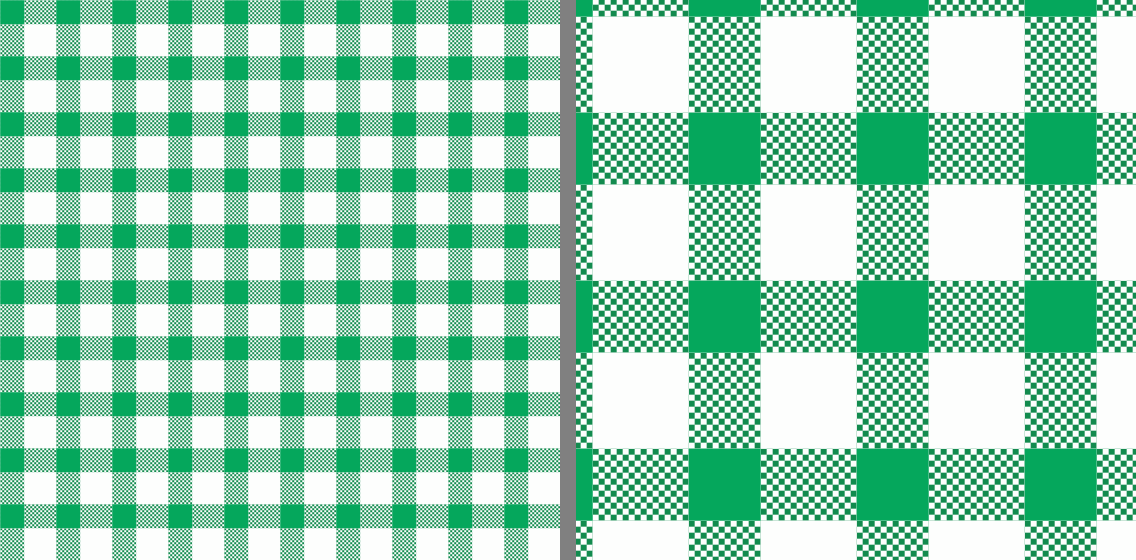
Left, the full canvas; right, a detail of the centre.
This pattern is drawn by a Shadertoy shader. Its source:

```glsl
// Green and white gingham: solid crossings joined by bands of fine checkered weave.

#define REPEATS 10.0                   // checks across and down
#define CELLS 28.0                     // weave cells per repeat
#define BAND_CELLS 12.0                // weave cells across one band
#define OFFSET 0.004                   // band start, in repeats
#define PAPER vec3(0.992, 0.996, 0.994)
#define SOLID vec3(0.020, 0.655, 0.360)
#define THREAD vec3(0.070, 0.545, 0.305)

// Running integral of a unit-period pulse that is on for the first part of each period.
vec2 pulseIntegral(vec2 x, float duty) {
    return floor(x) * duty + min(fract(x), duty);
}

// The same pulse averaged over a footprint of the given width.
vec2 smoothPulse(vec2 x, float duty, float width) {
    return (pulseIntegral(x + 0.5 * width, duty)
          - pulseIntegral(x - 0.5 * width, duty)) / width;
}

void mainImage(out vec4 fragColor, in vec2 fragCoord) {
    // Repeat coordinates, counted from the upper left corner
    vec2 fromTop = vec2(fragCoord.x, iResolution.y - fragCoord.y);
    vec2 p = REPEATS * fromTop / iResolution.y - OFFSET;
    float footprint = REPEATS / iResolution.y;

    // Vertical and horizontal bands
    vec2 band = smoothPulse(p, BAND_CELLS / CELLS, footprint);
    float crossing = band.x * band.y;
    float single = band.x + band.y - 2.0 * crossing;

    // Checkered weave, as the product of two square waves
    float pairs = 0.5 * CELLS;
    vec2 wave = 2.0 * smoothPulse(p * pairs, 0.5, footprint * pairs) - 1.0;
    float checker = 0.5 + 0.5 * wave.x * wave.y;

    // Layer the threads and solid squares on the paper
    vec3 color = mix(PAPER, THREAD, single * checker);
    color = mix(color, SOLID, crossing);
    fragColor = vec4(color, 1.0);
}
```
